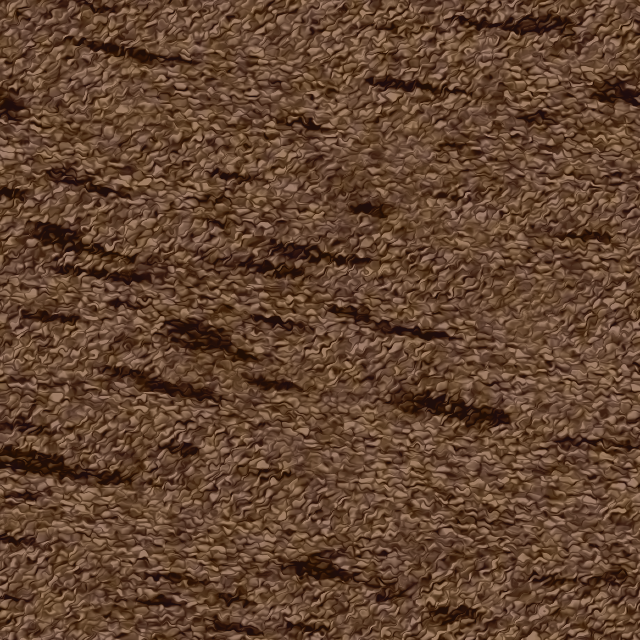
This texture is drawn by a WebGL 1 fragment shader. Its source:

```glsl
precision highp float;
uniform vec2 u_resolution;

// Palette, from deepest crevice to lit grain
const vec3 CREVICE = vec3(0.12, 0.05, 0.035);
const vec3 SHADOW  = vec3(0.17, 0.07, 0.03);
const vec3 UMBER   = vec3(0.25, 0.13, 0.06);
const vec3 BARK    = vec3(0.33, 0.22, 0.14);
const vec3 BROWN   = vec3(0.41, 0.29, 0.21);
const vec3 TAN     = vec3(0.50, 0.38, 0.29);
const vec3 LIGHT   = vec3(0.60, 0.47, 0.38);

// Feature sizes, in repeats per canvas, and directions in radians
const vec2 GRAIN_FREQ = vec2(54.0, 112.0);
const vec2 FIBRE_FREQ = vec2(75.0, 165.0);
const vec2 STREAK_FREQ = vec2(8.5, 50.0);
const vec2 PATCH_FREQ = vec2(4.0, 15.0);
const float WARP_FREQ = 115.0;
const float WARP_SIZE = 0.013;
const float RISING_ANGLE = 0.62;
const float FLAT_ANGLE = -0.10;
const float STREAK_ANGLE = -0.15;
const vec2 LIGHT_STEP = vec2(-0.0012, 0.0034);

// Tone weights
const float BASE_TONE = 0.615;
const float BODY_WEIGHT = 0.46;
const float RELIEF_WEIGHT = 0.36;
const float SHADE_WEIGHT = 0.36;
const float FIBRE_WEIGHT = 0.42;
const float EMBOSS_WEIGHT = 0.62;
const float PATCH_WEIGHT = 0.12;
const float CREVICE_DEPTH = 0.62;

float hash(vec2 p) {
  vec3 q = fract(p.xyx * 0.1031);
  q += dot(q, q.yzx + 33.33);
  return fract((q.x + q.y) * q.z);
}

float noise(vec2 p) {
  vec2 cell = floor(p);
  vec2 f = fract(p);
  f = f * f * (3.0 - 2.0 * f);
  float low = mix(hash(cell), hash(cell + vec2(1.0, 0.0)), f.x);
  float high = mix(hash(cell + vec2(0.0, 1.0)), hash(cell + 1.0), f.x);
  return mix(low, high, f.y);
}

// Coordinates along and across a direction
vec2 align(vec2 p, float angle) {
  vec2 along = vec2(cos(angle), sin(angle));
  return vec2(dot(p, along), dot(p, vec2(-along.y, along.x)));
}

// Long rounded grains, lit from above and dark at their seams
float grains(vec2 p, float angle) {
  vec2 q = align(p, angle) * GRAIN_FREQ;
  vec2 home = floor(q);
  vec2 toCentre = vec2(0.0);
  float nearest = 8.0;
  float second = 8.0;
  float shade = 0.5;
  for (int j = -1; j <= 1; j++) {
    for (int i = -1; i <= 1; i++) {
      vec2 cell = home + vec2(float(i), float(j));
      vec2 jitter = vec2(hash(cell + 17.3), hash(cell + 71.9));
      vec2 offset = q - cell - jitter;
      float d = length(offset);
      if (d < nearest) {
        second = nearest;
        nearest = d;
        toCentre = offset;
        shade = hash(cell + 41.7);
      } else {
        second = min(second, d);
      }
    }
  }
  float body = smoothstep(0.0, 0.5, second - nearest);
  float relief = clamp(toCentre.y - 0.3 * toCentre.x, -0.6, 0.6);
  return BODY_WEIGHT * (body - 0.6)
       + body * (RELIEF_WEIGHT * relief + SHADE_WEIGHT * (shade - 0.5));
}

// Fine embossed fibres that break up the grains
float fibres(vec2 p, float angle) {
  float here = noise(align(p, angle) * FIBRE_FREQ);
  float lit = noise(align(p + LIGHT_STEP, angle) * FIBRE_FREQ);
  return FIBRE_WEIGHT * (here - 0.5) + EMBOSS_WEIGHT * (here - lit);
}

float pile(vec2 p, float angle) {
  return grains(p, angle) + fibres(p, angle);
}

vec3 palette(float tone) {
  float t = tone * 5.0;
  vec3 c = mix(CREVICE, SHADOW, clamp(t + 1.0, 0.0, 1.0));
  c = mix(c, UMBER, clamp(t, 0.0, 1.0));
  c = mix(c, BARK, clamp(t - 1.0, 0.0, 1.0));
  c = mix(c, BROWN, clamp(t - 2.0, 0.0, 1.0));
  c = mix(c, TAN, clamp(t - 3.0, 0.0, 1.0));
  return mix(c, LIGHT, clamp(t - 4.0, 0.0, 1.3));
}

void main() {
  vec2 p = gl_FragCoord.xy / min(u_resolution.x, u_resolution.y);

  // Ragged grain outlines and gently bending bands
  vec2 ragged = vec2(noise(p * WARP_FREQ), noise(p * WARP_FREQ + 37.0)) - 0.5;
  vec2 g = p + WARP_SIZE * ragged * vec2(1.0, 0.6);
  vec2 band = align(p + ragged * 0.012, STREAK_ANGLE);
  band.y += 0.03 * (noise(p * 4.0 + 9.0) - 0.5);

  // Patches alternate between rising and flat grains
  float lay = smoothstep(0.36, 0.54, noise(band * PATCH_FREQ + 5.0));
  float tone = BASE_TONE + mix(pile(g, FLAT_ANGLE), pile(g + 3.0, RISING_ANGLE), lay);
  tone += PATCH_WEIGHT * (noise(band * PATCH_FREQ * 1.7 + 23.0) - 0.5);

  // Long dark crevices between the bands
  float streak = noise(band * STREAK_FREQ + 61.0);
  tone -= CREVICE_DEPTH * smoothstep(0.73, 0.92, streak);

  // Slight drift between ochre and rose
  float hue = noise(p * 45.0 + 13.0) - 0.5;
  vec3 color = palette(tone) + hue * vec3(0.012, 0.008, -0.04);
  gl_FragColor = vec4(clamp(color, 0.0, 1.0), 1.0);
}
```
